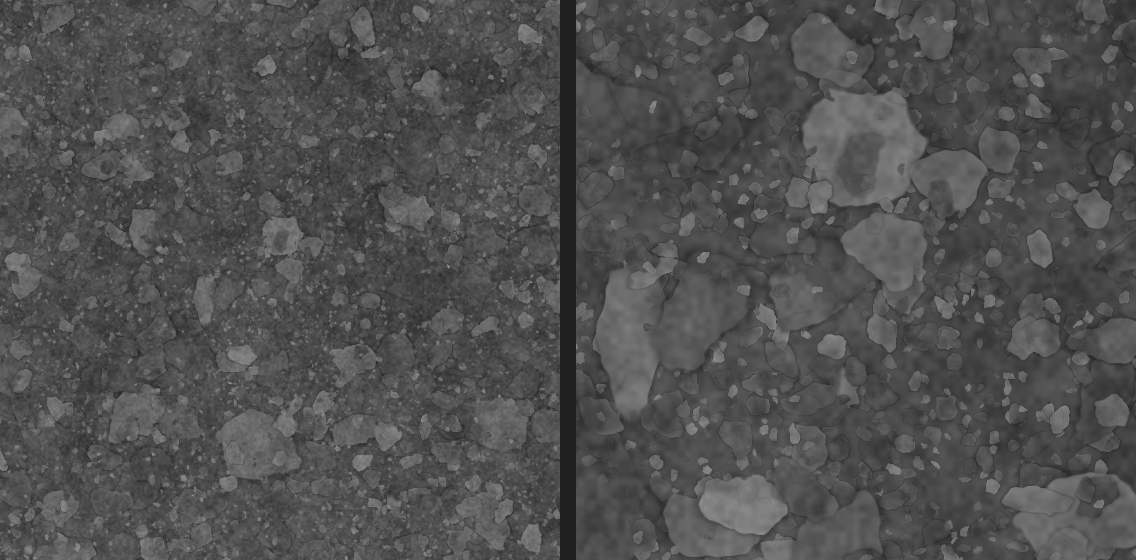
Left, the full canvas; right, a detail of the centre.
This texture is drawn by a Shadertoy shader. Its source:

```glsl
// Dark grey crushed rock: angular stones of many sizes half sunk in gritty soil.
// Each layer scatters rounded polygons on a jittered grid; noise warps their
// outlines, mottles their faces and buries parts of them under the soil.

vec4 hash4(vec2 p) {
    vec4 q = fract(p.xyxy * vec4(0.1031, 0.1030, 0.0973, 0.1099));
    q += dot(q, q.wzxy + 33.33);
    return fract((q.xxyz + q.yzzw) * q.zywx);
}

float noise(vec2 p) {
    vec2 i = floor(p), f = fract(p);
    f = f * f * (3.0 - 2.0 * f);
    return mix(mix(hash4(i).x, hash4(i + vec2(1, 0)).x, f.x),
               mix(hash4(i + vec2(0, 1)).x, hash4(i + 1.0).x, f.x), f.y);
}

float fbm(vec2 p) {
    float sum = 0.0, amp = 0.5;
    for (int i = 0; i < 4; i++) {
        sum += amp * noise(p);
        p = mat2(1.6, 1.2, -1.2, 1.6) * p + 17.3;
        amp *= 0.55;
    }
    return sum / 1.01;
}

// Rounded irregular hexagon of about unit radius, negative inside.
float stoneShape(vec2 q, vec2 id) {
    float sum = 1e-6;
    for (int i = 0; i < 6; i++) {
        vec4 h = hash4(id * 1.7 + float(i) * 7.31 + 3.0);
        float angle = (float(i) + 0.6 * (h.x - 0.5)) * 1.0472;
        float side = max(dot(q, vec2(cos(angle), sin(angle))), 0.0);
        sum += pow(side / mix(0.65, 1.1, h.y), 10.0);
    }
    return pow(sum, 0.1) - 1.0;
}

// Lays one size of stone over the tone so far.
float stones(float tone, vec2 uv, float cells, float share, float buried, float bright) {
    vec2 p = uv * cells + cells * 3.7 + 20.0;
    float mottle = fbm(uv * max(cells * 2.5, 32.0) + cells) - 0.5;
    float crease = smoothstep(0.025, 0.0, abs(fbm(uv * cells * 1.3 + 41.0) - 0.5));
    float soilCover = smoothstep(0.36, 0.5, fbm(uv * (cells * 0.8 + 7.0) + 63.0));
    p += 0.32 * (vec2(fbm(p * 2.2), fbm(p * 2.2 + 91.0)) - 0.5);
    vec2 cell = floor(p);
    for (int y = -1; y <= 1; y++)
    for (int x = -1; x <= 1; x++) {
        vec2 id = cell + vec2(x, y);
        vec4 h = hash4(id + 5.0), k = hash4(id + 151.0);
        if (h.w > share) continue;

        vec2 q = p - id - 0.5 - 0.6 * (h.xy - 0.5);
        float turn = 6.2832 * h.z, size = mix(0.26, 0.56, k.x);
        q = mat2(cos(turn), sin(turn), -sin(turn), cos(turn)) * q / size;
        q.y *= mix(1.0, 1.9, k.y);
        float d = stoneShape(q, id);

        float edge = max(0.035, cells / (size * iResolution.y));
        float cover = smoothstep(edge, -edge, d) * mix(1.0, soilCover, buried * k.w);
        float shadow = smoothstep(0.22, 0.0, d) * mix(0.1, 0.25, k.w);

        // Mottled face with a worn, paler rim
        float face = mix(0.285, bright, pow(k.z, 1.4)) + 0.17 * mottle;
        face += 0.035 * smoothstep(-0.3, -0.04, d) * (h.x - 0.2);
        face -= 0.03 * crease + 0.02 * q.y * (k.y - 0.3);
        tone = mix(tone * (1.0 - shadow), face, cover);
    }
    return tone;
}

void mainImage(out vec4 fragColor, in vec2 fragCoord) {
    vec2 uv = fragCoord / iResolution.y;

    // Soil with pale grit
    float tone = 0.292 + 0.17 * (fbm(uv * 32.0) - 0.5);
    float gritty = smoothstep(0.3, 0.65, fbm(uv * 9.0 + 12.0));
    tone = stones(tone, uv, 115.0, 0.2 + 0.4 * gritty, 0.0, 0.45);
    tone = stones(tone, uv, 62.0, 0.35, 0.5, 0.45);
    tone = stones(tone, uv, 34.0, 0.5, 0.6, 0.45);

    // Larger stones, then chips lying on them
    tone = stones(tone, uv, 8.0, 0.55, 0.8, 0.43);
    tone = stones(tone, uv, 13.0, 0.5, 0.7, 0.45);
    tone = stones(tone, uv, 21.0, 0.35, 0.6, 0.47);
    tone = stones(tone, uv, 46.0, 0.13, 0.5, 0.48);
    tone = stones(tone, uv, 95.0, 0.1, 0.0, 0.5);

    // Broad staining and fine grain
    tone += 0.09 * (fbm(uv * 4.5 + 30.0) - 0.5);
    tone += 0.07 * (noise(uv * 250.0) - 0.5) + 0.05 * (noise(uv * 140.0 + 8.0) - 0.5);
    fragColor = vec4(vec3(clamp(tone, 0.17, 0.58)), 1.0);
}
```
